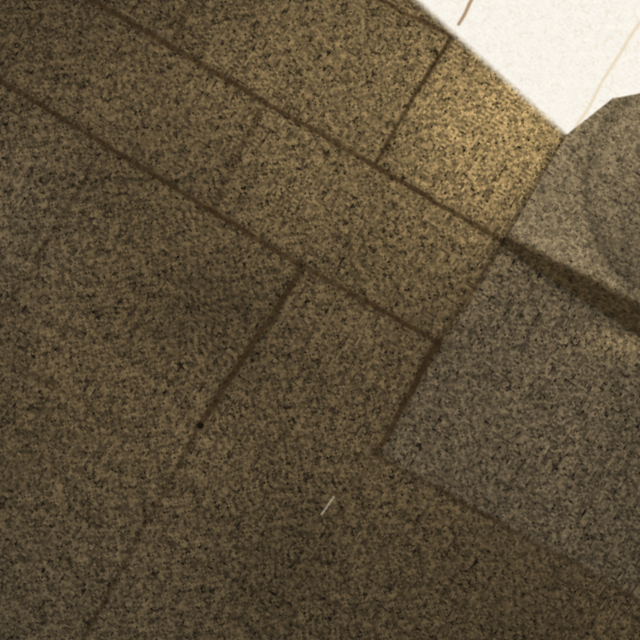
A Shadertoy shader for this texture:

```glsl
// Worn granite paving in shade, with a sunlit corner and a round column base.
// Joints are distances to segments, the base is an intersection of half planes,
// and the stone is layered value noise over broad pools of light.

const vec3 SHADE = vec3(0.343, 0.289, 0.203);
const vec3 COOL_SLAB = vec3(0.358, 0.312, 0.238);
const vec3 BOUNCE = vec3(0.255, 0.215, 0.135);
const vec3 SUNLIT = vec3(0.975, 0.955, 0.915);
const vec3 MORTAR = vec3(0.215, 0.152, 0.085);
const vec3 BASE_STONE = vec3(0.500, 0.440, 0.335);
const vec3 UNDERSIDE = vec3(0.245, 0.200, 0.130);
const float GRAIN = 0.95;          // contrast of the granite
const float GRAIN_SCALE = 285.0;   // grains across the canvas
const float WOBBLE = 0.0035;       // unevenness of the joints

// Main joints as start and end points, then half width and strength
const vec4 JOINTS[12] = vec4[12](
    vec4(0.100, 1.025, 0.788, 0.622), vec4(-0.01, 0.882, 0.470, 0.585),
    vec4(0.470, 0.585, 0.684, 0.466), vec4(0.788, 0.622, 0.684, 0.466),
    vec4(0.684, 0.466, 0.588, 0.290), vec4(0.470, 0.575, 0.312, 0.336),
    vec4(0.312, 0.336, 0.130, 0.000), vec4(0.588, 0.290, 1.010, 0.055),
    vec4(0.703, 0.941, 0.586, 0.746), vec4(0.404, 0.824, 0.339, 0.688),
    vec4(0.299, 1.010, 0.273, 0.935), vec4(0.143, 0.733, -0.01, 0.485));
const vec2 JOINT_STYLE[12] = vec2[12](
    vec2(0.0038, 0.65), vec2(0.0038, 0.65), vec2(0.0038, 0.65), vec2(0.0028, 0.50),
    vec2(0.0046, 0.75), vec2(0.0046, 0.70), vec2(0.0030, 0.40), vec2(0.0030, 0.45),
    vec2(0.0030, 0.65), vec2(0.0036, 0.30), vec2(0.0026, 0.35), vec2(0.0026, 0.30));

float hash(vec2 p) {
    return fract(sin(dot(p, vec2(127.1, 311.7))) * 43758.5453);
}

float noise(vec2 p) {
    vec2 i = floor(p), f = fract(p);
    f = f * f * (3.0 - 2.0 * f);
    return mix(mix(hash(i), hash(i + vec2(1, 0)), f.x),
               mix(hash(i + vec2(0, 1)), hash(i + vec2(1, 1)), f.x), f.y);
}

float fbm(vec2 p) {
    float sum = 0.0, amp = 0.5;
    for (int i = 0; i < 4; i++) {
        sum += amp * noise(p);
        p = mat2(1.6, 1.2, -1.2, 1.6) * p;
        amp *= 0.5;
    }
    return sum;
}

// Signed distance to the line a-b, positive on its right
float side(vec2 p, vec2 a, vec2 b) {
    vec2 d = normalize(b - a);
    return dot(p - a, vec2(d.y, -d.x));
}

// Soft coverage of the segment a-b
float stroke(vec2 p, vec2 a, vec2 b, float halfWidth) {
    vec2 ab = b - a;
    float t = clamp(dot(p - a, ab) / dot(ab, ab), 0.0, 1.0);
    float soft = 0.0018 + 0.5 / iResolution.y;
    return 1.0 - smoothstep(halfWidth - soft, halfWidth + soft, length(p - a - ab * t));
}

// Round pool of light or shade
float pool(vec2 p, vec2 centre, vec2 size) {
    vec2 q = (p - centre) / size;
    return exp(-dot(q, q));
}

void mainImage(out vec4 fragColor, in vec2 fragCoord) {
    vec2 p = fragCoord / iResolution.xy;
    float aa = 0.0015 + 0.5 / iResolution.y;
    vec2 turned = mat2(0.85, 0.53, -0.53, 0.85) * p;
    vec2 w = p + WOBBLE * (vec2(noise(p * 38.0), noise(p * 38.0 + 9.0)) - 0.5);

    // Granite grain and dark flecks
    float fine = 0.62 * noise(turned * GRAIN_SCALE) + 0.38 * noise(turned * GRAIN_SCALE * 0.55 + 7.0);
    float flecks = smoothstep(0.66, 0.92, noise(turned.yx * GRAIN_SCALE * 0.78 + 31.0));
    float grain = 1.02 + GRAIN * (fine - 0.5) - 0.32 * flecks;

    // Broad light over the paving
    float rightSlab = min(side(w, vec2(0.588, 0.29), vec2(0.788, 0.622)),
                          side(w, vec2(1.0, 0.06), vec2(0.588, 0.29)));
    vec3 col = mix(SHADE, COOL_SLAB, smoothstep(-0.008, 0.008, rightSlab));
    col = mix(col, COOL_SLAB * 0.95, 0.7 * pool(p, vec2(0.0, 0.66), vec2(0.13, 0.15)));
    col = mix(col, COOL_SLAB * 0.88, 0.7 * pool(p, vec2(0.0, 0.0), vec2(0.35, 0.25)));
    col += BOUNCE * pool(p, vec2(0.83, 0.80), vec2(0.19, 0.16));
    col += BOUNCE * 0.42 * pool(p, vec2(0.54, 0.89), vec2(0.22, 0.18));
    col += BOUNCE * 0.22 * pool(p, vec2(0.57, 0.62), vec2(0.20, 0.12));
    col += BOUNCE * 0.5 * pool(p, vec2(0.98, 0.465), vec2(0.07, 0.025));
    col *= 1.0 - 0.18 * pool(p, vec2(0.30, 0.53), vec2(0.13, 0.09));
    col *= 1.0 - 0.17 * pool(p, vec2(0.58, 0.08), vec2(0.38, 0.20));
    col *= 1.0 - 0.15 * pool(p, vec2(0.0, 1.0), vec2(0.22, 0.16));
    col *= 1.0 - 0.12 * pool(p, vec2(1.0, 0.0), vec2(0.25, 0.18));
    col *= (0.87 + 0.28 * fbm(p * 7.0)) * grain;

    // Joints between the slabs
    for (int i = 0; i < 12; i++) {
        vec4 j = JOINTS[i];
        float worn = JOINT_STYLE[i].y * (0.65 + 0.5 * noise(p * 24.0));
        col = mix(col, MORTAR, worn * stroke(w, j.xy, j.zw, JOINT_STYLE[i].x));
        col *= 1.0 - 0.08 * stroke(w, j.xy, j.zw, JOINT_STYLE[i].x * 2.2);
    }
    float faint = 0.6 * stroke(w, vec2(0.592, 1.0), vec2(0.703, 0.945), 0.003);
    faint = max(faint, 0.22 * stroke(w, vec2(0.0, 0.44), vec2(0.195, 0.336), 0.003));
    faint = max(faint, 0.2 * stroke(w, vec2(0.588, 0.29), vec2(0.443, 0.05), 0.003));
    col = mix(col, MORTAR, faint);

    // Pale scratch and dark pit
    col = mix(col, vec3(0.70, 0.66, 0.58), 0.85 * stroke(p, vec2(0.521, 0.223), vec2(0.503, 0.197), 0.0015));
    col = mix(col, vec3(0.09, 0.07, 0.05), stroke(p, vec2(0.3125, 0.335), vec2(0.314, 0.335), 0.004));

    // Sunlit corner with its own joints
    float sun = side(p, vec2(0.885, 0.789), vec2(0.651, 1.0));
    vec3 lit = SUNLIT + 0.05 * (fine - 0.5) - vec3(0.05, 0.08, 0.13) * flecks * 0.4;
    lit = mix(lit, vec3(0.55, 0.40, 0.24), 0.7 * stroke(w, vec2(0.744, 1.01), vec2(0.716, 0.962), 0.0025));
    lit = mix(lit, vec3(0.88, 0.79, 0.62), 0.5 * stroke(w, vec2(1.01, 0.985), vec2(0.895, 0.795), 0.0025));
    col = mix(col, lit, smoothstep(-0.009, 0.007, sun));

    // Column base: outline, contact shade, top face and underside
    float base = min(side(p, vec2(0.788, 0.622), vec2(0.885, 0.789)),
                     side(w, vec2(1.0, 0.475), vec2(0.790, 0.612)));
    base = min(base, side(p, vec2(0.885, 0.789), vec2(0.957, 0.846)));
    base = min(base, side(p, vec2(0.957, 0.846), vec2(1.0, 0.854)));
    col *= 1.0 - 0.42 * exp(-max(-base, 0.0) / 0.006) * (1.0 - smoothstep(-0.004, 0.004, sun));
    vec2 shaft = (p - vec2(1.04, 0.70)) / vec2(0.125, 0.16);
    float rim = length(shaft) - 1.0;
    vec3 stone = BASE_STONE * (1.0 - 0.22 * exp(-abs(rim) * 14.0));
    stone *= mix(1.0, 0.92 + 0.18 * shaft.y, smoothstep(0.03, -0.03, rim));
    float face = side(w, vec2(1.0, 0.528), vec2(0.80, 0.632));
    stone = mix(UNDERSIDE, stone, smoothstep(-0.010, 0.006, face));
    stone *= 0.90 + 0.20 * fbm(p * 14.0);
    col = mix(col, stone * mix(1.0, grain, 0.75), smoothstep(-aa, aa, base));

    fragColor = vec4(clamp(col, 0.0, 1.0), 1.0);
}
```
